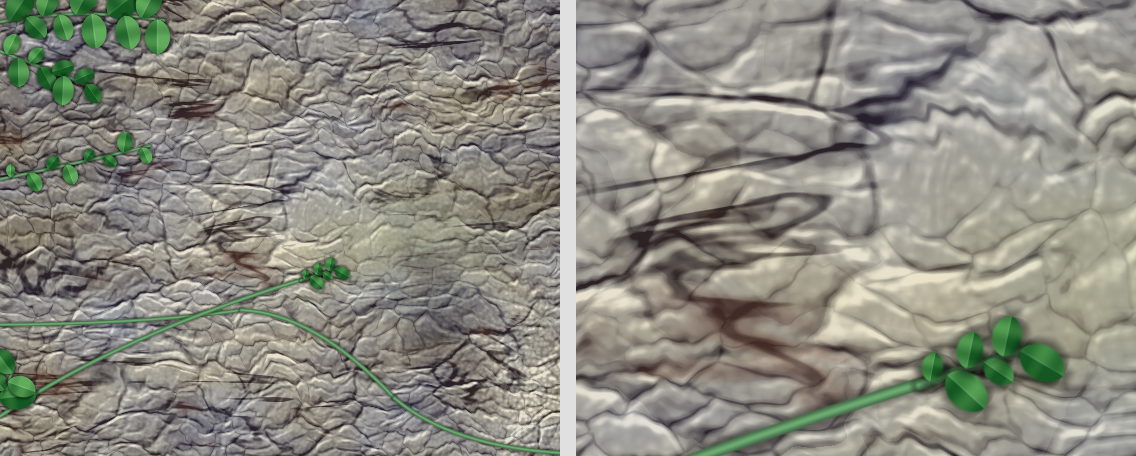
Left, the full canvas; right, a detail of the centre.
Reproduce this texture procedurally as a Shadertoy shader.

```glsl
const vec3 CREVICE = vec3(.17, .13, .15), SHADE = vec3(.32, .30, .31);
const vec3 BARK = vec3(.50, .48, .465), PALE = vec3(.63, .62, .59);
const vec3 SUNLIT = vec3(.90, .88, .82), RUST = vec3(.36, .21, .17);
const vec3 STEM = vec3(.38, .60, .40);
const vec3 LEAF_DARK = vec3(.08, .34, .13), LEAF_LIGHT = vec3(.38, .67, .36);

vec2 hash2(vec2 p) {
  return fract(sin(vec2(dot(p, vec2(127.1, 311.7)), dot(p, vec2(269.5, 183.3)))) * 43758.5);
}

// Layered, rotated sines around zero
float waves(vec2 p) {
  float sum = 0., amp = .5;
  for (int i = 0; i < 6; i++) {
    p = mat2(.8, .6, -.6, .8) * p * 1.65 + 1.7;
    p += .6 * sin(p.yx * .9);
    sum += amp * sin(p.x) * cos(p.y);
    amp *= .62;
  }
  return sum;
}

// Cellular noise: nearest distance, border distance, cell id
vec3 cells(vec2 p) {
  float near = 9., second = 9., id = 0.;
  for (int k = 0; k < 9; k++) {
    vec2 cell = floor(p) + vec2(k % 3 - 1, k / 3 - 1), jitter = hash2(cell);
    float d = length(cell + jitter - p);
    second = min(second, max(near, d));
    if (d < near) { near = d; id = jitter.x; }
  }
  return vec3(near, second - near, id);
}

vec2 warp(vec2 p) { return p + .035 * vec2(waves(p * 8.), waves(p * 8. + 5.3)); }
vec3 plates(vec2 q) { return cells(q * vec2(8, 15)); }
vec3 flakes(vec2 q) { return cells(q * vec2(19, 33)); }

float barkHeight(vec2 p) {
  vec2 q = warp(p);
  return .5 * smoothstep(0., .28, plates(q).y) + .32 * smoothstep(0., .4, flakes(q).y)
    + .55 * waves(q * vec2(9, 19));
}

float glow(vec2 p, float x, float y, float w, float h) {
  vec2 d = (p - vec2(x, y)) / vec2(w, h);
  return exp(-dot(d, d));
}

vec3 toneRamp(float t) {
  vec3 c = mix(CREVICE, SHADE, smoothstep(.10, .31, t));
  c = mix(c, BARK, smoothstep(.29, .49, t));
  c = mix(c, PALE, smoothstep(.47, .63, t));
  return mix(c, SUNLIT, smoothstep(.61, .90, t));
}

vec3 bark(vec2 p) {
  vec2 q = warp(p);
  vec3 plate = plates(q), flake = flakes(q);
  float relief = barkHeight(p) - barkHeight(p + vec2(-.002, .005));
  float worn = glow(p, .90, .47, .20, .13), rubble = glow(p, 1.18, .15, .13, .19);
  float rough = 1. - .65 * worn;
  // Broad pools of light and shade
  float tone = .53 + .17 * glow(p, .60, .52, .27, .19) + .20 * rubble
    + .08 * glow(p, .35, .22, .35, .12) - .13 * glow(p, .99, .27, .12, .13)
    - .08 * glow(p, .12, .70, .25, .20) - .09 * glow(p, 1.25, .62, .10, .30);
  // Plates, relief and grit
  tone += rough * (.10 * (plate.z - .5) + .07 * (flake.z - .5) + .55 * relief);
  tone += .08 * waves(p * vec2(13, 24) + 3.);
  tone += (.10 + .25 * rubble) * (.45 - cells(p * 95.).x);
  // Broken plate borders and long fissures
  float broken = smoothstep(-.2, .3, waves(p * 7. + 2.));
  float crack = mix(.55 * smoothstep(.11, 0., flake.y), smoothstep(.10, .01, plate.y), broken);
  float seam = abs(waves(p * vec2(3.5, 13) + 8.));
  float open = smoothstep(0., .35, waves(p * vec2(5, 8) + 11.));
  tone -= rough * (.24 * crack + .36 * open * smoothstep(.10, .02, seam));
  // Ochre and mauve tints, rusty seams
  vec3 color = toneRamp(tone) + vec3(.035, .015, -.045) * waves(p * vec2(5, 9) + 1.);
  color += vec3(0, .015, -.035) * worn;
  float stain = open * smoothstep(.28, .05, seam) * smoothstep(0., .4, waves(p * 6. + 4.));
  return mix(color, RUST, .45 * stain * rough);
}

vec2 bezier(vec2 a, vec2 b, vec2 c, float t) { return mix(mix(a, b, t), mix(b, c, t), t); }

void paintStem(inout vec3 color, vec2 p, vec2 a, vec2 b, vec2 c, float width) {
  float d = 9.;
  vec2 start = a;
  for (int i = 1; i <= 16; i++) {
    vec2 end = bezier(a, b, c, float(i) / 16.), s = end - start;
    d = min(d, length(p - start - s * clamp(dot(p - start, s) / dot(s, s), 0., 1.)));
    start = end;
  }
  color *= 1. - .3 * smoothstep(width * 2.5, width, d);
  vec3 tint = STEM * mix(1.12, .72, smoothstep(0., width, d));
  color = mix(color, tint, smoothstep(width + .001, width - .001, d));
}

void paintLeaf(inout vec3 color, vec2 d, float angle, float size, float light) {
  vec2 axis = vec2(cos(angle), sin(angle));
  vec2 q = vec2(dot(d, axis), dot(d, vec2(-axis.y, axis.x))) / size;
  float x = clamp(q.x, 0., 1.), rib = smoothstep(.04, 0., abs(q.y));
  float edge = size * max(abs(q.y) - .36 * pow(4. * x * (1. - x), .6), max(-q.x, q.x - 1.));
  float gloss = light + .22 * sign(q.y) * (1. - rib) + .2 * sin(q.x * 9. + light * 20.);
  vec3 tint = mix(LEAF_DARK, LEAF_LIGHT, clamp(gloss, 0., 1.)) + .1 * rib;
  color *= 1. - .4 * smoothstep(.010, 0., edge);
  color = mix(color, tint, smoothstep(.0015, -.0015, edge));
}

// Stem with leaves on alternating sides
void paintSprig(inout vec3 color, vec2 p, vec2 a, vec2 b, vec2 c, int count, float size) {
  paintStem(color, p, a, b, c, .0035);
  for (int i = 0; i < count; i++) {
    float t = (float(i) + .6) / float(count), side = float(i % 2 * 2 - 1);
    vec2 rnd = hash2(a * 31. + float(i)), along = mix(b - a, c - b, t);
    float angle = atan(along.y, along.x) - side * (.6 + .9 * rnd.x);
    paintLeaf(color, p - bezier(a, b, c, t), angle, size * (.65 + .5 * rnd.y), rnd.x * .8);
  }
}

void mainImage(out vec4 fragColor, in vec2 fragCoord) {
  vec2 p = fragCoord / iResolution.y, fork = vec2(.529, .32), bend = vec2(.865, .127);
  vec3 color = bark(p);
  // Trailing vines
  paintStem(color, p, vec2(0, .288), vec2(.32, .29), fork, .004);
  paintStem(color, p, fork, vec2(.69, .314), bend, .0045);
  paintStem(color, p, bend, vec2(.99, .02), vec2(1.24, .006), .0045);
  paintStem(color, p, vec2(0, .087), vec2(.272, .271), vec2(.69, .395), .0045);
  // Leafy shoots
  paintSprig(color, p, vec2(0, .952), vec2(.18, .985), vec2(.36, .955), 10, .075);
  paintSprig(color, p, vec2(0, .888), vec2(.1, .848), vec2(.2, .811), 8, .06);
  paintSprig(color, p, vec2(0, .607), vec2(.16, .64), vec2(.329, .68), 8, .042);
  paintSprig(color, p, vec2(-.02, .1), vec2(.01, .14), vec2(.03, .19), 5, .08);
  paintSprig(color, p, vec2(.66, .385), vec2(.7, .4), vec2(.74, .412), 6, .032);
  fragColor = vec4(clamp(color, 0., 1.), 1);
}
```
